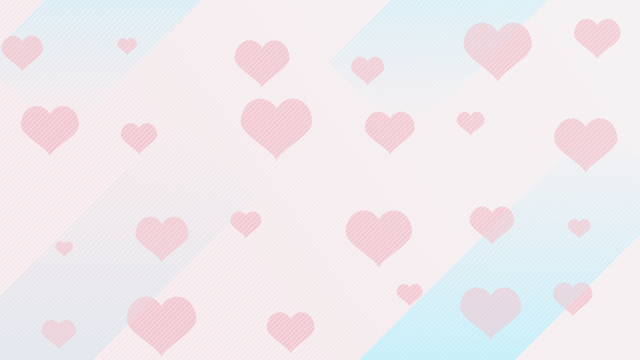
This pattern is drawn by a WebGL 1 fragment shader. Its source:

```glsl
precision highp float;
// Pale blush paper with hearts scattered on a jittered grid, wide diagonal
// ribbons of fading sky blue, and fine diagonal pinstripes over everything.
// Lengths are in canvas heights; ribbons and stripes share a 45 degree axis.

uniform vec2 u_resolution;

const vec3 BLUSH = vec3(0.975, 0.905, 0.915);
const vec3 PALE = vec3(0.968, 0.940, 0.945);
const vec3 SKY = vec3(0.765, 0.940, 0.985);
const vec3 LAVENDER = vec3(0.880, 0.905, 0.930);
const vec3 HEART_PINK = vec3(0.952, 0.775, 0.810);
const vec3 SHEEN = vec3(0.950, 0.955, 0.965);

const vec2 CELL = vec2(0.2963, 0.25);    // one heart per cell
const float CELLS_PER_ROW = 6.0;
const float HEART_MIN = 0.024;           // half widths
const float HEART_MAX = 0.103;
const float HEART_TOP = 0.65;            // heights in half widths
const float HEART_TIP = 1.08;

const float RIBBON_HALF = 0.217;         // measured horizontally
const float TOP_PERIOD = 0.961;
const float TOP_CENTRE = 0.343;
const float TOP_END = -0.22;
const float TOP_FADE = 0.34;
const float TOP_STRENGTH = 0.6;
const float LOW_PERIOD = 1.173;
const float LOW_CENTRE = 1.04;
const float LOW_END = 0.167;
const float LOW_FADE = 0.66;

const float STRIPES = 72.0;              // per canvas height, horizontally
const float STRIPE_ON_PAPER = 0.72;
const float STRIPE_ON_HEART = 0.36;

float hash(vec2 p) {
  return fract(sin(dot(p, vec2(127.1, 311.7))) * 43758.545);
}

// Coverage of a shape from its signed distance
float cover(float dist, float pixel) {
  return clamp(0.5 - dist / pixel, 0.0, 1.0);
}

// Approximate distance to a heart of half width 1, widest at y = 0
float heartDistance(vec2 q) {
  float side = abs(q.x);
  if (q.y > 0.0) {
    vec2 lobe = vec2((side - 0.45) / 0.55, q.y / HEART_TOP);
    return (length(lobe) - 1.0) * 0.6;
  }
  float rise = 1.0 + q.y / HEART_TIP;
  float flank = sin(1.5708 * pow(max(rise, 0.0), 1.35));
  return (side - flank + max(-rise, 0.0)) * 0.75;
}

// One heart kept wholly inside each cell, with evenly spread sizes
float hearts(vec2 p, float pixel) {
  vec2 cell = floor(p / CELL);
  float index = cell.x + CELLS_PER_ROW * cell.y;
  float size = mix(HEART_MIN, HEART_MAX, fract(index * 0.618 + 0.3));
  vec2 extent = size * vec2(1.0, 0.5 * (HEART_TOP + HEART_TIP));
  vec2 jitter = vec2(hash(cell + 3.7), hash(cell + 19.3)) * 2.0 - 1.0;
  vec2 centre = (cell + 0.5) * CELL + jitter * (0.49 * CELL - extent);
  centre.y += 0.5 * (HEART_TIP - HEART_TOP) * size;
  return cover(heartDistance((p - centre) / size) * size, pixel);
}

// Repeated ribbons with one square end; direction picks which side is kept
float ribbon(vec2 axes, float index, float period, float centre,
             float end, float direction, float pixel) {
  float across = abs(axes.x - centre - index * period) - RIBBON_HALF;
  float beyond = direction * (axes.y - end - index * period);
  return cover(max(across, beyond) * 0.7071, pixel);
}

void main() {
  float pixel = 1.0 / u_resolution.y;
  vec2 p = gl_FragCoord.xy * pixel;
  float aspect = u_resolution.x * pixel;
  vec2 axes = vec2(p.x - p.y + 1.0, p.x + p.y - 1.0);

  // Paper, paler towards the upper right
  float haze = smoothstep(0.2, 1.3, p.x / aspect + 0.4 * p.y);
  vec3 color = mix(BLUSH, PALE, haze);

  // Ribbons fading in from the top and the bottom edges
  float topIndex = floor((axes.x - TOP_CENTRE) / TOP_PERIOD + 0.5);
  float lowIndex = floor((axes.x - LOW_CENTRE) / LOW_PERIOD + 0.5);
  float top = ribbon(axes, topIndex, TOP_PERIOD, TOP_CENTRE, TOP_END, -1.0, pixel);
  float low = ribbon(axes, lowIndex, LOW_PERIOD, LOW_CENTRE, LOW_END, 1.0, pixel);
  top *= TOP_STRENGTH * clamp(1.0 - (1.0 - p.y) / TOP_FADE, 0.0, 1.0);
  low *= clamp(1.0 - p.y / LOW_FADE, 0.0, 1.0);
  color = mix(color, SKY, top);
  color = mix(color, mix(LAVENDER, SKY, clamp(lowIndex, 0.0, 1.0)), low);
  float tint = max(top, low);

  // Hearts, softened by the haze and under the ribbons
  float heart = hearts(p, pixel);
  color = mix(color, HEART_PINK, heart * (1.0 - 0.45 * tint) * (1.0 - 0.15 * haze));

  // Pinstripes, fainter on hearts and ribbons
  float wave = abs(fract(axes.x * STRIPES) - 0.5) - 0.25;
  float stripe = cover(-wave / STRIPES * 0.7071, pixel);
  float opacity = mix(STRIPE_ON_PAPER, STRIPE_ON_HEART, heart) * (1.0 - 0.65 * tint);
  color = mix(color, SHEEN, stripe * opacity);

  gl_FragColor = vec4(color, 1.0);
}
```
